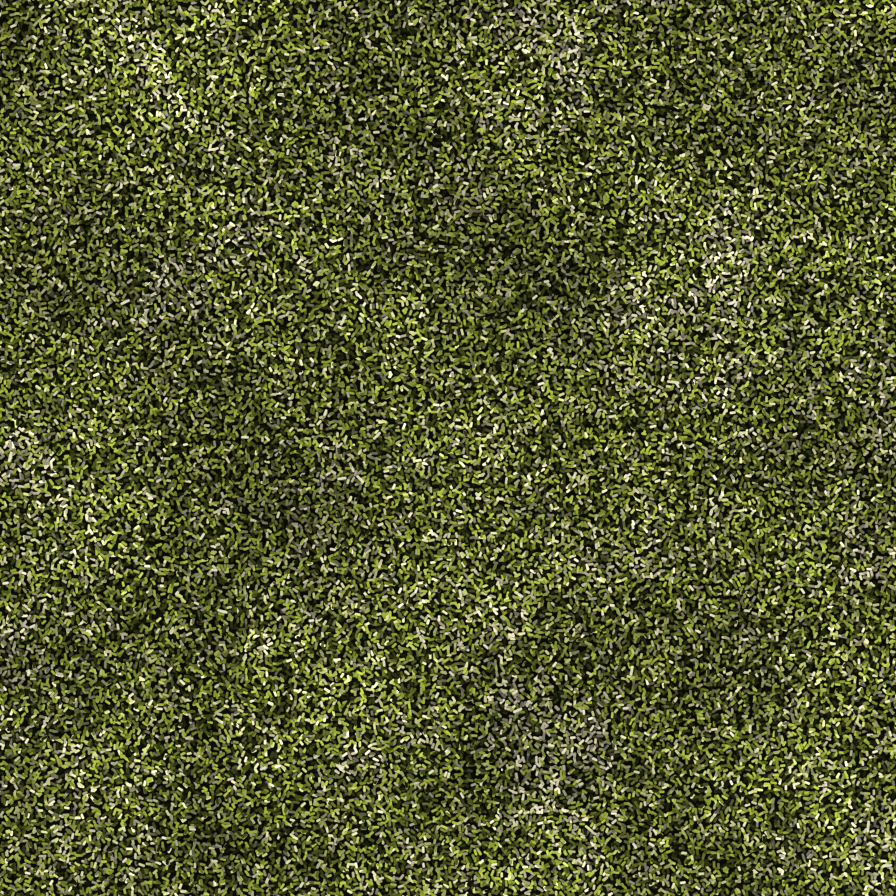
Write a WebGL 1 fragment shader that draws this texture.

```glsl
precision highp float;
// Dense short turf seen from above: tiny blades in random directions, painted
// over dark soil by a jittered cell loop. Gradient noise mottles the light and
// gathers dry, straw-coloured blades and a few longer stems into patches.

uniform vec2 u_resolution;

vec3 hash3(vec2 p) {
  vec3 q = fract(p.xyx * vec3(0.1031, 0.1030, 0.0973));
  q += dot(q, q.yxz + 33.33);
  return fract((q.xxy + q.yzz) * q.zyx);
}

vec2 direction(float turn) {
  return vec2(cos(6.2832 * turn), sin(6.2832 * turn));
}

float cornerSlope(vec2 corner, vec2 p) {
  return dot(direction(hash3(corner).x), p - corner);
}

float gradientNoise(vec2 p) {
  vec2 i = floor(p), f = p - i;
  vec2 s = f * f * f * (f * (f * 6.0 - 15.0) + 10.0);
  float low = mix(cornerSlope(i, p), cornerSlope(i + vec2(1.0, 0.0), p), s.x);
  float high = mix(cornerSlope(i + vec2(0.0, 1.0), p), cornerSlope(i + 1.0, p), s.x);
  return mix(low, high, s.y);
}

// Distance from p to a segment centred on the origin
float segmentDistance(vec2 p, vec2 along, float halfLength) {
  float t = clamp(dot(p, along), -halfLength, halfLength);
  return length(p - along * t);
}

vec3 strawTint(float straw) {
  return mix(vec3(0.91, 1.0, 0.34), vec3(1.0, 0.96, 0.82), straw);
}

// Short blades, one per cell, each overlapping its neighbours
vec3 paintTurf(vec2 p, float dryness) {
  vec3 color = vec3(0.040, 0.050, 0.015);
  vec2 cell = floor(p);
  for (int y = -1; y <= 1; y++) {
    for (int x = -1; x <= 1; x++) {
      vec2 id = cell + vec2(float(x), float(y));
      vec3 place = hash3(id + 17.0);
      vec3 look = hash3(id + 391.0);
      float d = segmentDistance(p - id - place.xy, direction(place.z), 0.3 + 0.2 * look.z);
      float straw = smoothstep(0.5, 1.0, look.x + 0.3 * dryness);
      float shade = 0.08 + 0.67 * look.y + 0.3 * straw;
      color = mix(color, shade * strawTint(straw), smoothstep(0.54, 0.12, d));
    }
  }
  return color;
}

// Sparse pale stems, kept inside their own cells
float stemCover(vec2 p, float dryness) {
  vec2 id = floor(p);
  vec3 place = hash3(id + 73.0);
  vec3 look = hash3(id + 211.0);
  vec2 center = 0.35 + 0.3 * place.xy;
  float d = segmentDistance(p - id - center, direction(place.z), 0.05 + 0.2 * look.y);
  float present = step(0.985 - 0.12 * dryness, look.x);
  return present * smoothstep(0.12, 0.03, d);
}

void main() {
  vec2 uv = gl_FragCoord.xy / u_resolution.y;

  // Broad patches of light and of dry grass
  float mottle = gradientNoise(uv * 4.0 + 3.7)
               + 0.6 * gradientNoise(uv * 9.0 + 21.3)
               + 0.6 * gradientNoise(uv * 23.0 + 48.1);
  float dryNoise = gradientNoise(uv * 5.0 + 61.4) + 0.7 * gradientNoise(uv * 14.0 + 9.2);
  float dryness = smoothstep(0.05, 0.7, dryNoise);

  vec3 color = paintTurf(uv * 210.0, dryness);
  color *= 1.0 + 0.3 * mottle;
  color = mix(color, vec3(0.95, 0.93, 0.82), 0.9 * stemCover(uv * 46.0, dryness));

  gl_FragColor = vec4(clamp(color, 0.0, 1.0), 1.0);
}
```
